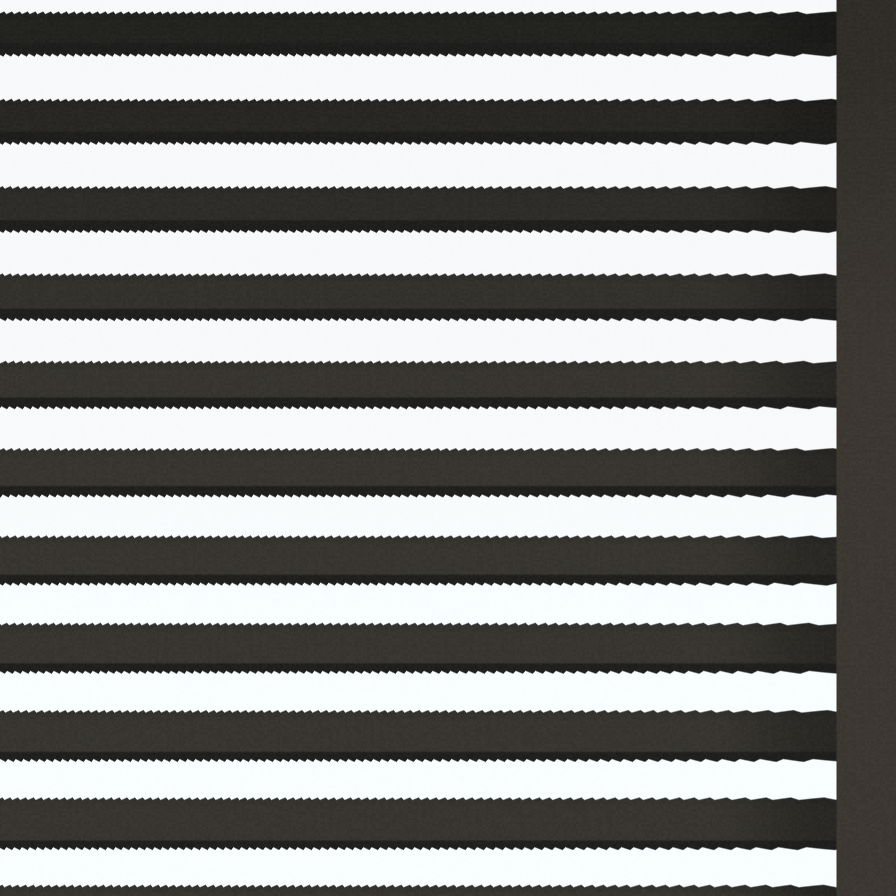
A WebGL 2 fragment shader for this pattern:

```glsl
#version 300 es
precision highp float;
// Dark window-blind slats on a bright backdrop, with ragged edges and a frame at the right.

uniform vec2 u_resolution;
out vec4 fragColor;

float hash(vec2 p) {
    return fract(sin(dot(p, vec2(127.1, 311.7))) * 43758.5453);
}

// Slanted tooth from -0.5 to 0.5; teeth grow longer toward the frame
float tooth(float x, float seed) {
    float phase = 115.0 * x - 30.0 * x * x * x * x;
    float s = fract(phase + hash(vec2(seed, 3.7)));
    return min(s / 0.72, (1.0 - s) / 0.28) - 0.5;
}

void main() {
    vec2 uv = gl_FragCoord.xy / u_resolution;
    float depth = 1.0 - uv.y;
    float soft = max(0.0011, 0.8 / u_resolution.y);

    // Slat under this point, counted from the top, thicker further down
    float row = floor((depth - 0.0143) / 0.09746 + 0.25);
    float y = depth - 0.0143 - row * 0.09746;
    float thickness = 0.0472 + 0.00094 * row;

    // Ragged upper and lower edges
    float top = y + 0.0028 * tooth(uv.x, row);
    float bottom = thickness - y + 0.0032 * tooth(uv.x, row + 40.0);
    float slat = smoothstep(-soft, soft, min(top, bottom));

    // Backdrop turns cooler toward the bottom
    vec3 backdrop = mix(vec3(0.97, 0.975, 0.98), vec3(0.975, 0.993, 0.998),
                        smoothstep(0.4, 0.7, depth));

    // Slat face: darkest in the top rows and beside the frame
    vec3 shadow = vec3(0.13, 0.13, 0.12);
    vec3 face = mix(shadow, vec3(0.22, 0.21, 0.19), smoothstep(-1.0, 4.5, row));
    face *= 1.0 - 0.25 * smoothstep(0.78, 0.935, uv.x);
    face *= 0.93 + 0.07 * smoothstep(0.0, 0.012, y);

    // Dark lip along the lower side, slimmer further down
    float lipHeight = 0.0135 - 0.0005 * row;
    float lip = smoothstep(-0.0015, 0.0015, y - thickness + lipHeight);
    face = mix(face, vec3(0.115, 0.115, 0.11), lip * 0.9);

    vec3 color = mix(backdrop, face, slat);
    // Faint cool fringe where slat meets light
    color += vec3(-0.08, 0.0, 0.06) * slat * (1.0 - slat) * smoothstep(0.45, 0.7, depth);

    // Upright frame
    vec3 frame = mix(vec3(0.19, 0.177, 0.158), vec3(0.235, 0.217, 0.195),
                     smoothstep(0.0, 0.45, depth));
    float frameMask = smoothstep(-0.5, 0.5, (uv.x - 0.9336) * u_resolution.x);
    color = mix(color, frame, frameMask);

    // Fine grain, stronger on the dark parts
    float grain = hash(floor(uv * 400.0)) - 0.5;
    color += grain * mix(0.006, 0.022, max(slat, frameMask));

    fragColor = vec4(clamp(color, 0.0, 1.0), 1.0);
}
```
